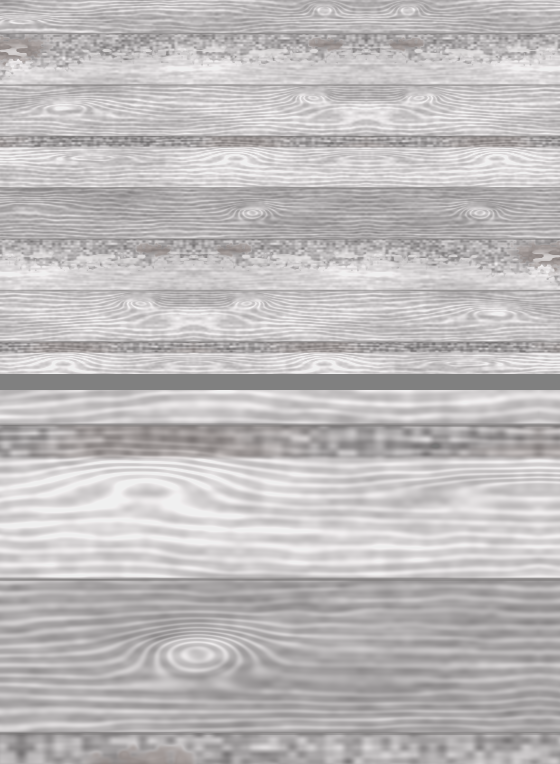
Top: the whole. Bottom: its middle third, enlarged.
This texture is drawn by a WebGL 2 fragment shader. Its source:

```glsl
#version 300 es
precision highp float;

uniform vec2 u_resolution;
out vec4 fragColor;

const float PLANK = 0.1374;      // plank height, canvas height = 1
const float TOP_OFFSET = 0.0898; // first seam below the top edge
const float AXIS = 0.654;        // mirror axis, share of the width
const float RING = 0.0105;       // spacing of the growth rings
const vec3 BROWN = vec3(0.57, 0.535, 0.525);
const vec3 SEAM = vec3(0.50, 0.49, 0.49);

float hash(vec2 p) {
  return fract(sin(dot(p, vec2(127.1, 311.7))) * 43758.5453);
}

float noise(vec2 p) {
  vec2 i = floor(p), f = fract(p);
  f = f * f * (3.0 - 2.0 * f);
  return mix(mix(hash(i), hash(i + vec2(1, 0)), f.x),
             mix(hash(i + vec2(0, 1)), hash(i + vec2(1, 1)), f.x), f.y);
}

float fbm(vec2 p) {
  float sum = 0.0, amp = 0.5;
  for (int i = 0; i < 4; i++) {
    sum += amp * noise(p);
    p = p * 2.03 + 17.3;
    amp *= 0.5;
  }
  return sum / 0.9375;
}

// Soft elliptical bump
float bump(vec2 p, vec2 center, vec2 radius) {
  vec2 e = (p - center) / radius;
  return exp(-dot(e, e));
}

// Height of the knots that bend the grain on each kind of plank
float knots(vec2 q, float kind) {
  if (kind < 0.5) return 0.0;
  if (kind < 1.5) return 1.5 * bump(q, vec2(0.145, 0.030), vec2(0.045, 0.017))
    + 1.2 * bump(q, vec2(0.805, 0.057), vec2(0.09, 0.022))
    + 1.1 * bump(q, vec2(0.0, 0.062), vec2(0.23, 0.032));
  if (kind < 2.5) return 0.8 * bump(q, vec2(0.0, 0.055), vec2(0.11, 0.012))
    + 0.8 * bump(q, vec2(0.345, 0.050), vec2(0.07, 0.02))
    + 1.0 * bump(q, vec2(0.73, 0.055), vec2(0.10, 0.012));
  if (kind < 3.5) return 1.5 * bump(q, vec2(0.305, 0.064), vec2(0.045, 0.021))
    + 0.6 * bump(q, vec2(0.9, 0.045), vec2(0.12, 0.018));
  return 1.4 * bump(q, vec2(0.112, 0.070), vec2(0.04, 0.018))
    + 0.9 * bump(q, vec2(0.92, 0.102), vec2(0.06, 0.012));
}

// Broad brightness of each kind of plank; v runs from its top to its bottom
float plankTone(float kind, float v) {
  if (kind < 0.5) return 0.83;
  if (kind < 1.5) return 0.755 + 0.05 * smoothstep(0.1, 0.6, v);
  if (kind < 2.5) return mix(0.65, 0.835, smoothstep(0.19, 0.23, v));
  if (kind < 3.5) return 0.685 + 0.03 * v;
  return 0.75;
}

// Worn upper part: distance-dependent ragged edge
float wornMask(vec2 q, float v) {
  float edge = 0.46 + 0.28 * smoothstep(0.68, 0.95, q.x)
    + 0.55 * (fbm(q * vec2(14.0, 30.0)) - 0.5);
  return 1.0 - smoothstep(-0.06, 0.06, v - edge + 0.25 * (noise(q * 130.0) - 0.5));
}

void main() {
  vec2 p = gl_FragCoord.xy / u_resolution.y;
  float width = u_resolution.x / u_resolution.y;

  // Four kinds of plank repeat downwards, the second set reversed
  float down = (1.0 - p.y - TOP_OFFSET) / PLANK;
  float row = floor(down), v = down - row;
  float kind = row < 0.0 ? 4.0 : mod(row, 4.0);
  float x = row > 3.5 ? width - p.x : p.x;
  vec2 q = vec2(abs(x - AXIS * width), v * PLANK);
  vec2 s = q + vec2(kind * 3.7, kind * 5.3);

  // Growth rings bent round the knots
  float knot = knots(q, kind);
  float field = q.y + 0.034 * knot + 0.024 * noise(s * vec2(5.0, 22.0))
    + 0.004 * noise(s * vec2(28.0, 70.0));
  float phase = field / RING;
  float ring = pow(0.5 + 0.5 * sin(6.2832 * phase), 1.6) - 0.4;
  ring *= 1.0 - smoothstep(0.35, 0.8, fwidth(phase));

  // Long fibres and broad patches
  float fibre = noise(s * vec2(16.0, 165.0)) + noise(s * vec2(55.0, 150.0)) - 1.0;
  float patches = fbm(s * vec2(4.5, 20.0)) - 0.5;
  float speck = noise(s * vec2(120.0, 160.0)) - 0.5;
  float ringAmount = kind < 0.5 ? 0.03 : 0.13 + 0.16 * patches;
  float tone = plankTone(kind, v) + ringAmount * ring + 0.085 * fibre
    + 0.26 * patches + 0.05 * speck;
  tone += 0.11 * smoothstep(0.65, 1.2, knot);

  // Rough weathered paint
  float worn = kind < 0.5 ? wornMask(s, v) : 0.0;
  float strip = kind > 1.5 && kind < 2.5 ? 1.0 - smoothstep(0.19, 0.23, v) : 0.0;
  tone += worn * (0.24 * speck - 0.13) + strip * 0.2 * speck;
  vec3 color = vec3(tone) - vec3(0.0, 0.011, 0.008);

  // Bare brown wood showing through
  float bare = bump(q, vec2(0.10, 0.027), vec2(0.08, 0.024))
    + bump(q, vec2(0.95, 0.035), vec2(0.13, 0.045));
  bare = worn * smoothstep(0.42, 0.62, bare * 0.55 + 0.6 * patches + 0.3 * speck + 0.12);
  bare += strip * 0.6 * smoothstep(0.0, 0.2, patches);
  color = mix(color, BROWN + 0.07 * fibre + 0.05 * speck, 0.85 * clamp(bare, 0.0, 1.0));

  // White scrapes across the worn area
  float scrape = bump(vec2(0.0, v), vec2(0.0, 0.36), vec2(1.0, 0.13))
    * smoothstep(0.56, 0.74, noise(s * vec2(36.0, 110.0)));
  color = mix(color, vec3(0.90, 0.89, 0.89), 0.8 * worn * scrape);

  // Seams between planks
  float gap = min(v, 1.0 - v) * PLANK;
  float soft = 1.0 / u_resolution.y;
  float seam = 1.0 - smoothstep(0.0012 - soft * 0.5, 0.0012 + soft, gap);
  color = mix(color, SEAM, seam * (0.5 + 0.35 * noise(s * vec2(20.0, 1.0))));
  fragColor = vec4(clamp(color, 0.46, 0.94), 1.0);
}
```
